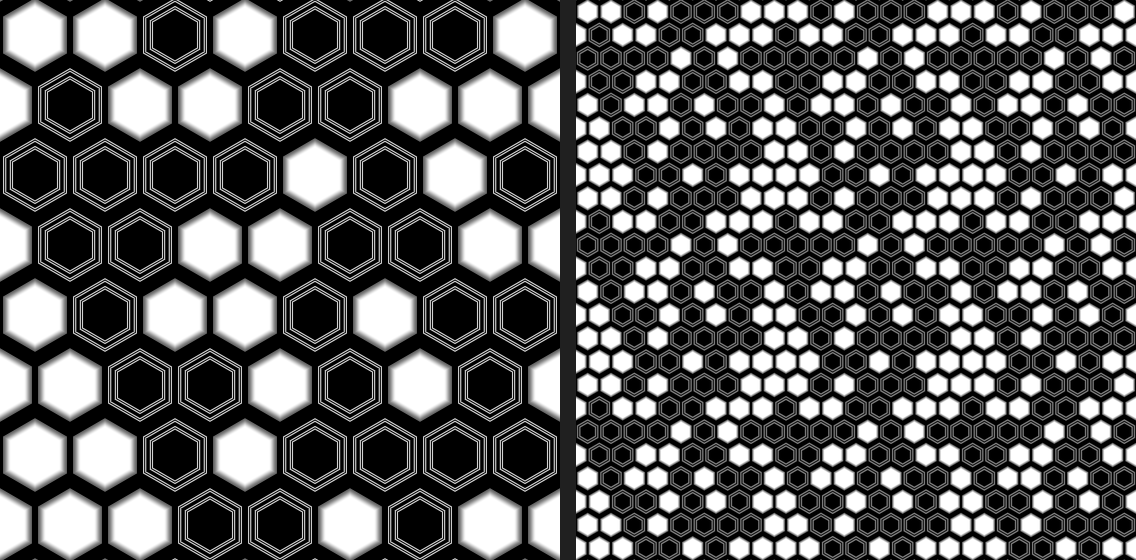
Left: one tile. Right: repeated 3 by 3.
Give the GLSL for this pattern, as a WebGL 1 fragment shader.

```glsl
precision highp float;

uniform vec2 u_resolution;

const float CELLS = 8.0;           // hexagons across and rows down (even, so it tiles)
const float HEX_APOTHEM = 0.456;   // lengths below are in cell widths
const float FILL_SHARE = 0.484;    // share of cells that are solid
const float EDGE_SHADE = 0.40;
const float FILL_SHADE = 1.0;
const float BEVEL_WIDTH = 0.115;
const float OUTER_RING = 0.433;    // apothem midway between the two lines of a pair
const float INNER_RING = 0.337;
const float PAIR_OFFSET = 0.0155;
const float LINE_WIDTH = 0.0165;
const float LINE_SHADE = 0.82;
const float SHUFFLE_PRIME = 71.0;

// Apothem of the pointy-topped hexagon passing through p
float hexRadius(vec2 p) {
  p = abs(p);
  return max(p.x, dot(p, vec2(0.5, 0.8660254)));
}

// Cubing modulo a prime shuffles the cell numbers into an even spread
float cellRandom(vec2 cell) {
  cell = mod(cell, CELLS);
  float n = cell.x + CELLS * cell.y + 1.0;
  return mod(n * n * n + 0.5, SHUFFLE_PRIME) / SHUFFLE_PRIME;
}

// Two thin parallel lines either side of a hexagon
float linePair(float radius, float ring, float pixel) {
  float d = abs(abs(radius - ring) - PAIR_OFFSET) - 0.5 * LINE_WIDTH;
  return 1.0 - smoothstep(-0.6 * pixel, 0.6 * pixel, d);
}

float solidHex(float radius, float pixel) {
  float depth = HEX_APOTHEM - radius;
  float shade = mix(EDGE_SHADE, FILL_SHADE, smoothstep(0.0, BEVEL_WIDTH, depth));
  return shade * smoothstep(-0.6 * pixel, 0.6 * pixel, depth);
}

float outlinedHex(float radius, float pixel) {
  float lines = max(linePair(radius, OUTER_RING, pixel),
                    linePair(radius, INNER_RING, pixel));
  return LINE_SHADE * lines;
}

void main() {
  vec2 p = gl_FragCoord.xy / u_resolution * CELLS;
  float pixel = CELLS / min(u_resolution.x, u_resolution.y);

  // Nearest hexagon: its tips reach into the rows above and below
  float radius = 10.0;
  vec2 cell = vec2(0.0);
  for (int i = -1; i <= 1; i++) {
    float row = floor(p.y) + float(i);
    float stagger = 0.5 * mod(row, 2.0);
    float column = floor(p.x - stagger + 0.5);
    float r = hexRadius(p - vec2(column + stagger, row + 0.5));
    if (r < radius) {
      radius = r;
      cell = vec2(column, row);
    }
  }

  float shade = cellRandom(cell) < FILL_SHARE
    ? solidHex(radius, pixel)
    : outlinedHex(radius, pixel);
  gl_FragColor = vec4(vec3(shade), 1.0);
}
```
